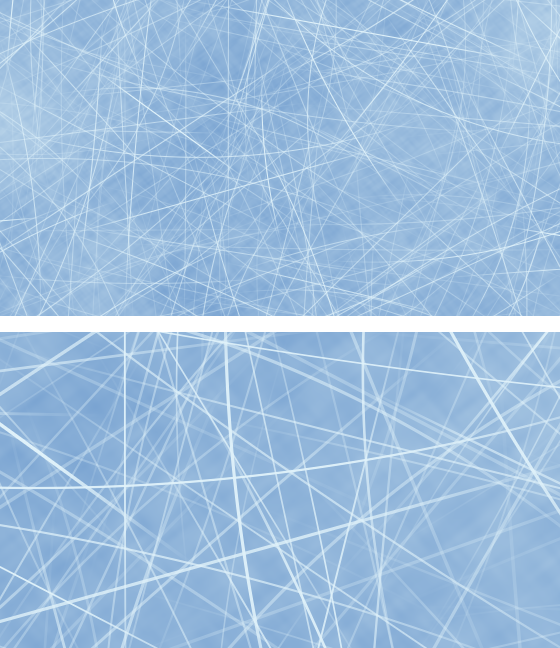
Top, the full canvas; bottom, a detail of the centre.
Give the GLSL for this texture, as a Shadertoy shader.

```glsl
float hash(vec2 p) {
    vec3 q = fract(vec3(p.xyx) * 0.1031);
    q += dot(q, q.yzx + 33.33);
    return fract((q.x + q.y) * q.z);
}

float valueNoise(vec2 p) {
    vec2 cell = floor(p), f = fract(p);
    f = f * f * (3.0 - 2.0 * f);
    float low = mix(hash(cell), hash(cell + vec2(1, 0)), f.x);
    float high = mix(hash(cell + vec2(0, 1)), hash(cell + vec2(1, 1)), f.x);
    return mix(low, high, f.y);
}

float fbm(vec2 p) {
    float sum = 0.0, gain = 0.5;
    for (int i = 0; i < 5; i++) {
        sum += gain * valueNoise(p);
        p = mat2(1.6, 1.2, -1.2, 1.6) * p + 7.3;
        gain *= 0.5;
    }
    return sum / 0.97;
}

vec2 rotate(vec2 p, float angle) {
    float c = cos(angle), s = sin(angle);
    return vec2(c * p.x + s * p.y, c * p.y - s * p.x);
}

// Brushed grain: noise stretched along one direction
float grain(vec2 p, float angle) {
    vec2 q = rotate(p, angle) + 20.0;
    return 0.6 * valueNoise(q * vec2(13, 65)) + 0.4 * valueNoise(q * vec2(28, 140));
}

// One long, slightly bowed scratch with fading ends and a faint halo
float scratch(vec2 p, float id, float aspect, float pixel) {
    vec2 center = vec2(hash(vec2(id, 1.7)), hash(vec2(id, 5.3)));
    center = center * vec2(aspect + 0.4, 1.4) - 0.2;
    vec2 q = rotate(p - center, 3.14159 * hash(vec2(id, 9.1)));
    float bend = hash(vec2(id, 13.9)) - 0.5;
    float dist = abs(q.y - 0.9 * bend * bend * bend * 4.0 * q.x * q.x);

    float reach = mix(0.25, 0.9, hash(vec2(id, 17.3)));
    float fade = 1.0 - smoothstep(0.35 * reach, reach, abs(q.x));
    float strength = hash(vec2(id, 21.7));
    strength = mix(0.28, 1.0, strength * strength);

    float width = mix(0.0015, 0.0036, hash(vec2(id, 25.1)));
    float drawn = max(width, pixel);
    float line = clamp((0.5 * drawn - dist) / pixel + 0.5, 0.0, 1.0) * width / drawn;
    float halo = 0.05 * exp(-dist * dist / 0.00012);
    return fade * strength * min(line + halo, 1.0);
}

void mainImage(out vec4 fragColor, in vec2 fragCoord) {
    float pixel = 1.0 / iResolution.y;
    float aspect = iResolution.x * pixel;
    vec2 p = fragCoord * pixel;

    // Cloudy ice with brushed grain
    float tone = 0.37 + 0.75 * (fbm(p * 3.0 + 4.0) - 0.5);
    tone += 0.28 * (grain(p, 0.65) - 0.5) + 0.22 * (grain(p, 2.3) - 0.5);

    // Frosted patches at the left edge and upper right corner
    vec2 leftPatch = (p - vec2(0.0, 0.58)) / vec2(0.2, 0.35);
    vec2 cornerPatch = (p - vec2(aspect - 0.08, 0.93)) / vec2(0.26, 0.25);
    tone += 0.45 * exp(-dot(leftPatch, leftPatch));
    tone += 0.4 * exp(-dot(cornerPatch, cornerPatch));
    vec3 deepIce = vec3(0.45, 0.62, 0.81);
    vec3 paleIce = vec3(0.71, 0.82, 0.91);
    vec3 color = mix(deepIce, paleIce, clamp(tone, -0.1, 1.1));

    // Scratches layered over each other
    float clear = 1.0;
    for (int i = 0; i < 370; i++) {
        clear *= 1.0 - scratch(p, float(i) + 1.0, aspect, pixel);
    }
    vec3 frost = vec3(0.88, 0.95, 0.98);
    color = mix(frost, color, clear);

    fragColor = vec4(color, 1.0);
}
```
